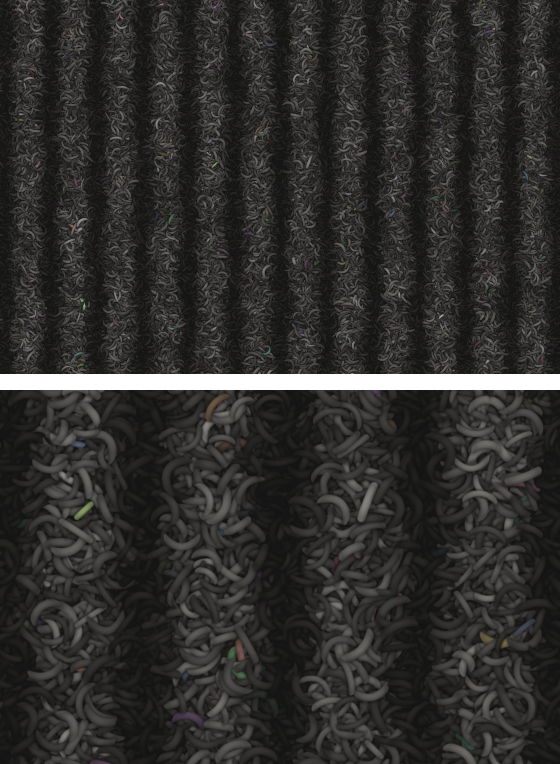
Top, the full canvas; bottom, a detail of the centre.
A Shadertoy shader for this texture:

```glsl
// Dark ribbed wool: twelve fuzzy vertical ribs between shadowed grooves.
// Layers of scattered curled fibres are painted back to front; each takes
// its tone from the rib profile at its root, which frays the rib edges.

const float RIB_PITCH   = 0.0822;   // rib spacing, in canvas widths
const float FIRST_RIB   = 0.0495;   // centre of the first rib, in canvas widths
const float RIB_INNER   = 0.13;     // full height inside this, in pitches
const float RIB_OUTER   = 0.44;     // groove floor beyond this, in pitches
const float RIB_WOBBLE  = 0.035;    // sideways wander, in pitches
const int   LAYERS      = 7;
const float CELL        = 0.18;     // fibre cell size, in pitches
const float FIBRE_WIDTH = 0.15;     // half width, in cells
const float SHADOW      = 0.34;     // darkening beside each fibre
const float GROOVE_TONE = 0.132;
const float CREST_TONE  = 0.315;
const float FLOOR_TONE  = 0.085;
const float GLINT       = 0.20;     // extra light on the rare palest fibres
const float FLECK_RATE  = 0.018;    // share of tinted fibres
const vec3  WOOL_TINT   = vec3(1.02, 1.0, 0.97);

vec4 hash4(vec3 seed) {
    vec4 h = fract(seed.xyzx * vec4(0.1031, 0.1030, 0.0973, 0.1099));
    h += dot(h, h.wzxy + 33.33);
    return fract((h.xxyz + h.yzzw) * h.zywx);
}

// Height of the ribs, 0 in a groove and 1 on a crest; p is in pitches.
float ribProfile(vec2 p) {
    float rib = floor(p.x);
    float phase = 6.283 * hash4(vec3(rib + 40.0, 7.0, 3.0)).x;
    float wander = sin(p.y * 2.1 + phase) + 0.6 * sin(p.y * 5.3 - 2.0 * phase);
    float swell = 0.03 * sin(p.y * 3.4 + 3.0 * phase);
    float away = abs(p.x - rib - 0.5 + RIB_WOBBLE * 0.6 * wander);
    return 1.0 - smoothstep(RIB_INNER + swell, RIB_OUTER + swell, away);
}

// Slow light and dark patches along the ribs.
float patchiness(vec2 p) {
    float s = sin(p.y * 1.7 + 2.3 * sin(p.x * 1.3));
    s += sin(p.y * 4.1 - 3.1 * p.x + 1.5 * sin(p.y * 0.9));
    s += sin(p.y * 7.7 + 5.2 * p.x);
    return 1.0 + 0.055 * s;
}

// Paints the fibre rooted in one cell over the colour so far.
void paintFibre(inout vec3 colour, vec2 g, vec2 cell, float layer, float blur) {
    vec4 shape = hash4(vec3(cell + 100.0, layer * 17.0 + 1.0));
    vec4 look = hash4(vec3(cell + 300.0, layer * 23.0 + 9.0));
    vec2 root = cell + shape.xy;

    // Curled centre line in the fibre's own frame
    float angle = (shape.z - 0.5) * 2.7;
    vec2 axis = vec2(cos(angle), sin(angle));
    vec2 d = g - root;
    vec2 l = vec2(dot(d, axis), dot(d, vec2(-axis.y, axis.x)));
    float halfLength = mix(0.35, 0.68, shape.w);
    float bend = (look.x - 0.5) * 2.0;
    l.y -= bend * (l.x * l.x - 0.1);
    float slope = 2.0 * bend * l.x;
    l.y *= inversesqrt(1.0 + slope * slope);
    float dist = length(vec2(max(abs(l.x) - halfLength, 0.0), l.y));

    // Tone from the rib below the root
    vec2 rootPitch = root * CELL - layer * vec2(0.37, 0.61) * CELL;
    float height = ribProfile(rootPitch);
    float tone = mix(GROOVE_TONE, CREST_TONE, height);
    tone *= mix(1.0, patchiness(rootPitch), height);
    float spread = mix(0.22, 0.36, height);
    tone *= 1.0 + spread * (2.0 * look.y - 1.0);
    tone += GLINT * height * pow(look.z, 14.0);

    // Rounded body, fading toward the tips
    float width = FIBRE_WIDTH * mix(0.75, 1.2, look.w);
    float across = clamp(l.y / width, -1.0, 1.0);
    float along = clamp(abs(l.x) / halfLength, 0.0, 1.0);
    tone *= (1.0 - 0.30 * across * across) * (1.0 - 0.22 * along * along);
    tone *= 1.0 + 0.12 * across;

    // Rare coloured flecks
    vec3 tint = WOOL_TINT;
    float fleck = hash4(vec3(cell + 500.0, layer + 5.0)).x;
    if (fleck < FLECK_RATE) {
        float hue = 6.283 * fleck / FLECK_RATE;
        tint += (0.05 + 0.18 * height) * cos(hue + vec3(0.0, 2.1, 4.2));
        tone *= 1.0 + 0.2 * height;
    }

    float shade = 1.0 - smoothstep(width * 0.6, width * 2.1, dist);
    float body = 1.0 - smoothstep(width - blur, width + blur, dist);
    colour *= 1.0 - SHADOW * mix(0.6, 1.0, height) * shade;
    colour = mix(colour, tone * tint, body * 0.92);
}

void mainImage(out vec4 fragColor, in vec2 fragCoord) {
    vec2 p = (fragCoord / iResolution.x - vec2(FIRST_RIB, 0.0)) / RIB_PITCH;
    p.x += 0.5;
    float pixel = 1.0 / (iResolution.x * RIB_PITCH * CELL);
    float blur = min(max(0.6 * pixel, 0.04), 0.14);

    // Ground cloth, then the fibre layers
    vec3 colour = mix(0.10, 0.16, ribProfile(p)) * WOOL_TINT;
    for (int k = 0; k < LAYERS; k++) {
        float layer = float(k);
        vec2 g = p / CELL + layer * vec2(0.37, 0.61);
        vec2 home = floor(g);
        for (int j = -1; j <= 1; j++)
            for (int i = -1; i <= 1; i++)
                paintFibre(colour, g, home + vec2(i, j), layer, blur);
    }

    // Soft floor keeps the grooves from going black
    colour = FLOOR_TONE + max(colour - FLOOR_TONE, 0.3 * (colour - FLOOR_TONE));
    fragColor = vec4(colour, 1.0);
}
```
